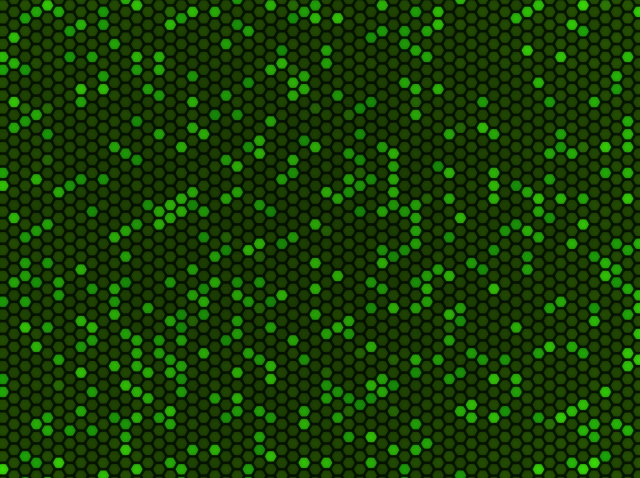
A Shadertoy shader for this pattern:

```glsl
const vec2 LATTICE = vec2(1.7320508, 1.0);

float hash(vec2 p) {
    vec3 h = fract(vec3(p.xyx) * 0.1031);
    h += dot(h, h.yzx + 33.33);
    return fract((h.x + h.y) * h.z);
}

// Offset from the nearest centre of a flat-topped hexagonal lattice
vec2 hexLocal(vec2 p) {
    vec2 a = p - LATTICE * floor(p / LATTICE + 0.5);
    vec2 b = p - LATTICE * (floor(p / LATTICE) + 0.5);
    return dot(a, a) < dot(b, b) ? a : b;
}

// Hexagon radius, blended with a circle to round the corners
float roundedHex(vec2 p) {
    vec2 a = abs(p);
    float hex = max(a.y, dot(a, vec2(0.866, 0.5)));
    return mix(hex, length(p), 0.35);
}

void mainImage(out vec4 fragColor, in vec2 fragCoord) {
    vec2 uv = fragCoord / iResolution.xy;
    float rows = 37.1;
    vec2 p = fragCoord / iResolution.y * rows - vec2(0.226, 0.68);
    vec2 local = hexLocal(p);
    vec2 cell = floor((p - local) * 2.0 / LATTICE + 0.5);
    float radius = roundedHex(local);

    // Random lit cells with small shifts in brightness
    float tone = hash(cell + 71.0);
    float chance = hash(cell + 213.0);
    vec3 dim = vec3(0.115, 0.255, 0.0) * mix(0.93, 1.07, tone);
    vec3 lit = mix(vec3(0.08, 0.52, 0.02), vec3(0.18, 0.70, 0.01), tone);
    vec3 faint = vec3(0.14, 0.38, 0.01);
    vec3 cellColor = chance < 0.19 ? lit : chance < 0.205 ? faint : dim;

    // Soft rim and slight shading inside each cell
    float soft = max(0.055, 0.6 * rows / iResolution.y);
    float mask = 1.0 - smoothstep(0.405 - soft, 0.405 + soft, radius);
    cellColor *= 1.05 - 0.9 * radius * radius;
    vec3 gap = vec3(0.012, 0.055, 0.0) + cellColor * 0.07;
    vec3 color = mix(gap, cellColor, mask);

    // Light rises gently toward the corners, most on the right
    vec2 c = uv - 0.5;
    color *= 0.93 + 0.45 * dot(c, c) + 0.12 * max(c.x, 0.0);
    fragColor = vec4(color, 1.0);
}
```
